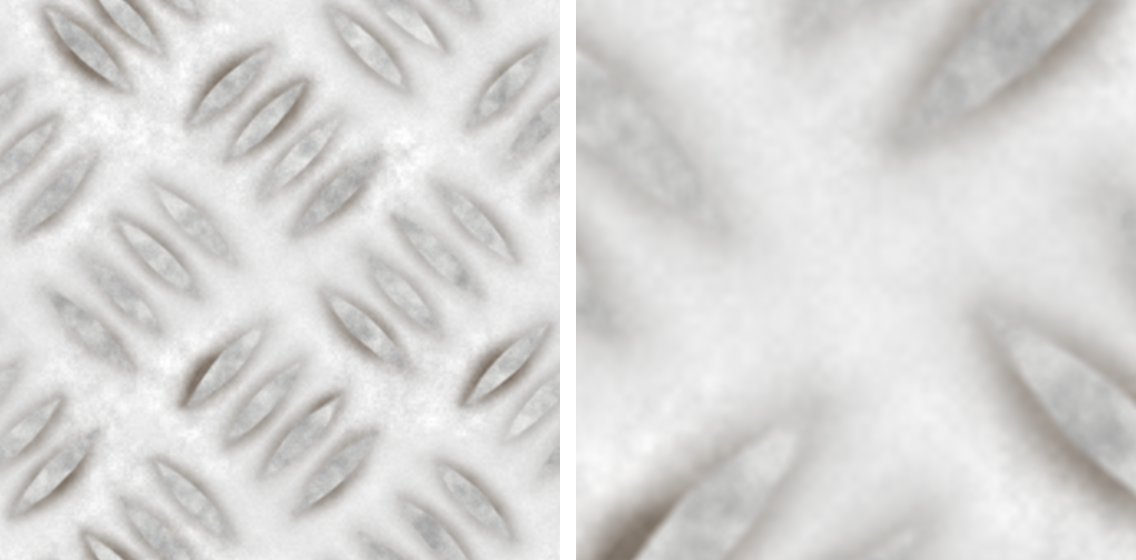
Left: the whole. Right: its middle third, enlarged.
This texture is drawn by a Shadertoy shader. Its source:

```glsl
// Worn pale tread plate: groups of four lens-shaped ridges, alternating in
// diagonal direction, with brown grime along their sides and mottled bare metal.
// Ridges are vesica distance fields; all noise and per-ridge hashes wrap.

const float REPEATS = 2.0;        // pattern cells across and down
const float BARS = 4.0;           // ridges in a group
const float PITCH = 0.181;        // spacing of ridges, in cells
const float HALF_LENGTH = 0.200;
const float HALF_WIDTH = 0.037;
const float ROUNDING = 0.003;     // blunts the ridge tips
const float EDGE = 0.010;         // softness of the ridge outline
const float GRIME_WIDTH = 0.036;
const float HAZE_WIDTH = 0.066;
const float HAZE_AMOUNT = 0.42;
const float GRAIN = 0.035;        // strength of the finest speckle
const float JITTER = 0.012;       // random shift of each ridge
const float TILT = 0.07;          // random turn of each ridge

const vec3 PLATE_DULL = vec3(0.88, 0.88, 0.88);
const vec3 PLATE_BRIGHT = vec3(0.98, 0.98, 0.98);
const vec3 RIDGE_DARK = vec3(0.66, 0.66, 0.66);
const vec3 RIDGE_LIGHT = vec3(0.90, 0.90, 0.895);
const vec3 HAZE = vec3(0.71, 0.71, 0.705);
const vec3 GRIME = vec3(0.46, 0.41, 0.36);

float hash(vec2 p) {
    vec3 q = fract(vec3(p.xyx) * 0.1031);
    q += dot(q, q.yzx + 33.33);
    return fract((q.x + q.y) * q.z);
}

// Value noise that repeats after "period" lattice steps.
float noise(vec2 p, float period) {
    vec2 i = floor(p), f = fract(p);
    f = f * f * (3.0 - 2.0 * f);
    vec2 a = mod(i, period), b = mod(i + 1.0, period);
    vec2 seed = vec2(period * 1.7);
    return mix(mix(hash(a + seed), hash(vec2(b.x, a.y) + seed), f.x),
               mix(hash(vec2(a.x, b.y) + seed), hash(b + seed), f.x), f.y);
}

float fbm(vec2 uv, float period) {
    float sum = 0.0, weight = 0.5;
    for (int k = 0; k < 4; k++) {
        sum += weight * noise(uv * period, period);
        period *= 2.0;
        weight *= 0.55;
    }
    return sum / 1.01;
}

// Signed distance to a pointed lens lying along x.
float lens(vec2 p, float halfLength, float halfWidth) {
    p = abs(p);
    float r = (halfLength * halfLength + halfWidth * halfWidth) / (2.0 * halfWidth);
    float d = r - halfWidth;
    return (p.x - halfLength) * d > p.y * halfLength
        ? length(p - vec2(halfLength, 0.0))
        : length(p + vec2(0.0, d)) - r;
}

void mainImage(out vec4 fragColor, in vec2 fragCoord) {
    vec2 uv = fragCoord / iResolution.xy;
    float edge = max(EDGE, REPEATS / iResolution.y);

    // Wear shared by plate and ridges
    float cloud = fbm(uv, 6.0);
    float blotch = fbm(uv, 17.0);
    float flakes = fbm(uv, 40.0);
    float grain = noise(uv * 170.0, 170.0) - 0.5;

    // Gather ridge coverage and the dirt around it
    float ridge = 0.0, tone = 0.0, grime = 0.0, haze = 0.0;
    for (int family = 0; family < 2; family++) {
        float turn = family == 0 ? -1.0 : 1.0;
        vec2 center = family == 0 ? vec2(0.5, 0.015) : vec2(0.005, 0.5);
        vec2 p = uv * REPEATS - center;
        vec2 cell = round(p);
        p -= cell;
        vec2 group = mod(cell, REPEATS) + vec2(float(family) * 7.0, 3.0);
        vec2 q = vec2(p.x + turn * p.y, p.x - turn * p.y) * sqrt(0.5);

        for (float bar = 0.0; bar < BARS; bar++) {
            vec2 id = group * 13.0 + vec2(bar * 5.0, bar * 3.0);
            vec2 shift = vec2(hash(id + 1.3), hash(id + 2.7)) - 0.5;
            vec2 b = q - vec2(0.0, (bar - 0.5 * (BARS - 1.0)) * PITCH) - shift * JITTER;
            b.y += b.x * TILT * (hash(id + 4.1) - 0.5);
            float size = mix(0.95, 1.04, hash(id + 5.9));
            float d = lens(b, HALF_LENGTH * size, HALF_WIDTH * size) - ROUNDING;
            d += (blotch - 0.5) * 0.010;

            // Each flank holds its own dirt, thickest at its own spot along the ridge
            float flank = smoothstep(-0.6 * HALF_WIDTH, 0.6 * HALF_WIDTH, b.y);
            float dirt = mix(hash(id + 7.3), hash(id + 9.1), flank);
            float spot = mix(hash(id + 15.2), hash(id + 17.9), flank) - 0.5;
            float along = b.x / HALF_LENGTH - 1.1 * spot;
            dirt = mix(0.35, 1.1, dirt) * exp(-0.9 * along * along);
            dirt *= mix(0.65, 1.15, smoothstep(0.3, 0.7, cloud));
            float outside = max(d, 0.0);
            float reach = GRIME_WIDTH * mix(0.6, 1.25, dirt);
            grime = max(grime, dirt * exp(-pow(outside / reach, 2.0)));
            haze = max(haze, exp(-pow(outside / HAZE_WIDTH, 2.0)));

            // The outline melts into the plate towards the tips
            float soft = edge * mix(0.8, 1.7, smoothstep(0.5, 1.0, abs(b.x) / HALF_LENGTH));
            float cover = smoothstep(soft, -soft, d);
            ridge = max(ridge, cover);
            tone += cover * (hash(id + 11.7) - 0.5);
        }
    }

    // Bare plate with patches of bright flaking
    float patches = smoothstep(0.42, 0.62, cloud);
    float shine = 0.5 + 0.8 * (cloud - 0.5) + (flakes - 0.5) * mix(0.5, 1.9, patches);
    vec3 color = mix(PLATE_DULL, PLATE_BRIGHT, clamp(shine, -0.2, 1.15));

    // Soft shading, then grime, then the raised faces
    color = mix(color, HAZE, haze * HAZE_AMOUNT * mix(0.5, 1.3, blotch));
    color = mix(color, GRIME, clamp(grime * mix(0.45, 1.15, blotch), 0.0, 0.88));
    float face = 0.50 + 0.3 * tone + 1.2 * (blotch - 0.5) + 0.9 * (flakes - 0.5);
    color = mix(color, mix(RIDGE_DARK, RIDGE_LIGHT, clamp(face, 0.0, 1.0)), ridge);
    color += GRAIN * grain * mix(0.7, 1.3, patches);

    fragColor = vec4(color, 1.0);
}
```
